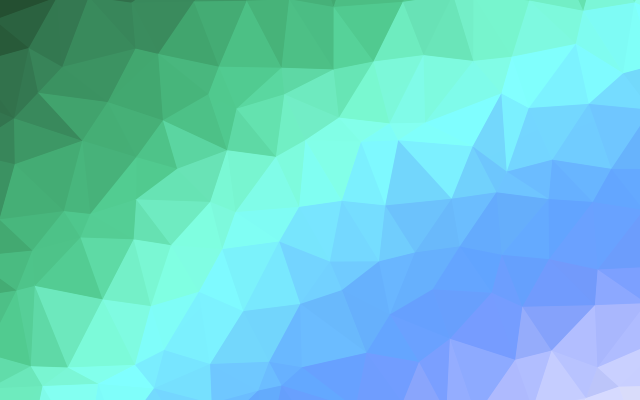
A Shadertoy shader for this background:

```glsl
// Low-poly mesh of flat triangles over a curved gradient: dark green, mint, cyan, blue, lavender.

const float CELL = 0.122;                    // mesh spacing, in canvas heights
const float JITTER = 0.34;                   // vertex displacement, in cells
const float BAND_JITTER = 0.07;              // spread of facet positions along the ramp
const float SHADE_JITTER = 0.035;            // spread of facet brightness
const vec2 ARC_CENTER = vec2(2.348, -1.606); // centre of the curved colour bands

// Colour ramp by distance from the arc centre
const int STOPS = 13;
const float RADIUS[STOPS] = float[](
    1.77, 1.95, 2.10, 2.25, 2.38, 2.51, 2.61, 2.69, 2.78, 2.93, 3.12, 3.34, 3.50);
const vec3 RAMP[STOPS] = vec3[](
    vec3(0.86, 0.87, 0.99), // pale lavender
    vec3(0.68, 0.73, 1.00),
    vec3(0.46, 0.61, 1.00), // periwinkle
    vec3(0.38, 0.64, 1.00), // blue
    vec3(0.42, 0.74, 1.00),
    vec3(0.46, 0.87, 1.00),
    vec3(0.50, 1.00, 1.00), // cyan
    vec3(0.51, 1.00, 0.91),
    vec3(0.47, 0.96, 0.81), // mint
    vec3(0.32, 0.80, 0.57),
    vec3(0.26, 0.66, 0.44), // green
    vec3(0.20, 0.46, 0.31),
    vec3(0.14, 0.31, 0.19)  // dark green
);

vec2 hash22(vec2 p) {
    vec3 q = fract(vec3(p.xyx) * vec3(0.1031, 0.1030, 0.0973));
    q += dot(q, q.yzx + 33.33);
    return fract((q.xx + q.yz) * q.zy);
}

vec3 rampColor(float radius) {
    vec3 color = RAMP[0];
    for (int i = 1; i < STOPS; i++) {
        float t = (radius - RADIUS[i - 1]) / (RADIUS[i] - RADIUS[i - 1]);
        color = mix(color, RAMP[i], clamp(t, 0.0, 1.0));
    }
    return color;
}

// Jittered vertex of a lattice whose odd rows are shifted by half a cell
vec2 meshVertex(vec2 id) {
    vec2 offset = (hash22(id + 57.0) * 2.0 - 1.0) * JITTER;
    return id + vec2(0.5 * mod(id.y, 2.0), 0.0) + offset;
}

// Signed distance to the line a-b, positive on its left
float leftOf(vec2 p, vec2 a, vec2 b) {
    vec2 edge = normalize(b - a);
    return edge.x * (p.y - a.y) - edge.y * (p.x - a.x);
}

// Adds one counter-clockwise facet: colour in rgb, coverage in a
void addFacet(inout vec4 sum, vec2 p, vec2 a, vec2 b, vec2 c, float blur) {
    float inside = min(leftOf(p, a, b), min(leftOf(p, b, c), leftOf(p, c, a)));
    float coverage = smoothstep(-blur, blur, inside);
    if (coverage <= 0.0) return;
    vec2 middle = (a + b + c) / 3.0;
    vec2 rnd = hash22(floor(middle * 64.0) + 200.0) - 0.5;
    float radius = distance(middle * CELL, ARC_CENTER) + rnd.x * BAND_JITTER;
    vec3 color = rampColor(radius) * (1.0 + rnd.y * SHADE_JITTER);
    sum += vec4(color, 1.0) * coverage;
}

void mainImage(out vec4 fragColor, in vec2 fragCoord) {
    vec2 uv = fragCoord / iResolution.y;
    vec2 p = uv / CELL;
    float blur = 0.6 / (iResolution.y * CELL);

    // Faint smooth gradient underneath fills any gap in the mesh
    vec4 sum = vec4(rampColor(distance(uv, ARC_CENTER)), 1.0) * 0.001;

    // Split each nearby quad along its shorter diagonal
    for (int j = -1; j <= 1; j++) {
        for (int i = -1; i <= 1; i++) {
            vec2 id = floor(p) + vec2(float(i), float(j));
            vec2 a = meshVertex(id);
            vec2 b = meshVertex(id + vec2(1.0, 0.0));
            vec2 c = meshVertex(id + vec2(1.0, 1.0));
            vec2 d = meshVertex(id + vec2(0.0, 1.0));
            if (distance(a, c) < distance(b, d)) {
                addFacet(sum, p, a, b, c, blur);
                addFacet(sum, p, a, c, d, blur);
            } else {
                addFacet(sum, p, a, b, d, blur);
                addFacet(sum, p, b, c, d, blur);
            }
        }
    }
    fragColor = vec4(clamp(sum.rgb / sum.a, 0.0, 1.0), 1.0);
}
```
